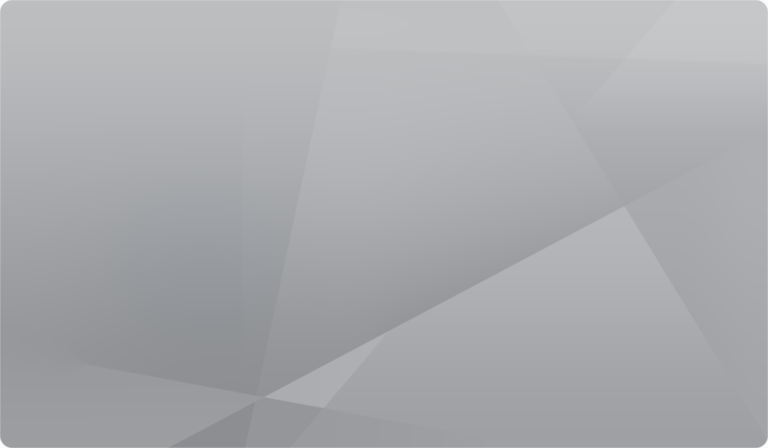
Reproduce this background procedurally as a Shadertoy shader.

```glsl
// Silver backdrop of large overlapping translucent facets.
// Straight lines split the canvas into half planes; each facet is a soft
// grey gradient blended in by the product of its half-plane masks.

const float ASPECT = 1.714;
const vec3 PAPER = vec3(0.985);
const vec3 SILVER_TINT = vec3(-0.004, 0.0, 0.011);

// Signed distance to the line a-b, positive on the left of its direction.
float lineDistance(vec2 p, vec2 a, vec2 b) {
    vec2 d = normalize(b - a), r = p - a;
    return d.x * r.y - d.y * r.x;
}

// Coverage of a half plane with an edge of the given softness.
float halfPlane(float dist, float softness) {
    return smoothstep(-softness, softness, dist);
}

// Smooth grey ramp between two positions.
float ramp(float t, float t0, float grey0, float t1, float grey1) {
    return mix(grey0, grey1, smoothstep(t0, t1, t));
}

// Soft round patch of light or shade.
float glow(vec2 p, vec2 center, vec2 radius) {
    vec2 q = (p - center) / radius;
    return exp(-dot(q, q));
}

float roundedBox(vec2 p, vec2 halfSize, float radius) {
    vec2 q = abs(p) - halfSize + radius;
    return length(max(q, 0.0)) + min(max(q.x, q.y), 0.0) - radius;
}

void mainImage(out vec4 fragColor, in vec2 fragCoord) {
    vec2 p = fragCoord / iResolution.xy * vec2(ASPECT, 1.0);
    float px = 1.0 / iResolution.y;

    // Dividing lines
    float riseDist = lineDistance(p, vec2(0.375, 0.0), vec2(1.714, 0.710));
    float fallDist = lineDistance(p, vec2(1.112, 1.0), vec2(1.714, 0.016));
    float steepDist = lineDistance(p, vec2(0.761, 1.0), vec2(0.547, 0.0));
    float baseDist = lineDistance(p, vec2(1.205, 0.0), vec2(0.201, 0.185));
    float above = halfPlane(riseDist, px);
    float rightOfFall = halfPlane(fallDist, px);
    float rightOfSteep = halfPlane(steepDist, px);
    float rightOfNotch = halfPlane(lineDistance(p, vec2(0.866, 0.259), vec2(0.647, 0.0)), px);
    float rightOfRay = halfPlane(lineDistance(p, vec2(1.507, 1.0), vec2(1.283, 0.737)), px);
    float belowBand = halfPlane(lineDistance(p, vec2(1.714, 0.857), vec2(0.748, 0.893)), px * 2.0);
    float baseSoftness = mix(0.06, px, smoothstep(0.13, 0.21, p.x));
    float belowBase = halfPlane(baseDist, baseSoftness);

    // Left field with its faint vertical fold
    float left = ramp(p.y, 0.12, 0.562, 1.02, 0.742);
    left += 0.022 * (1.0 - smoothstep(0.0, 0.45, p.x)) * (1.0 - smoothstep(0.3, 0.8, p.y));
    float fold = halfPlane(p.x - 0.542, px * 2.0);
    left += 0.008 * fold * smoothstep(0.12, 0.4, p.y) * (1.0 - smoothstep(0.6, 0.85, p.y));

    // Central field, shaded softly along the rising line
    float center = ramp(p.y, 0.08, 0.590, 0.95, 0.752);
    center += 0.018 * glow(p, vec2(0.78, 0.55), vec2(0.30, 0.25));
    center -= 0.018 * exp(-max(riseDist, 0.0) / 0.10) * smoothstep(0.75, 0.95, p.x);
    center -= 0.014 * belowBand;

    // Upper right field, crossed by a brighter ray
    float corner = ramp(p.y, 0.42, 0.645, 0.98, 0.762);
    corner += 0.016 * rightOfRay * smoothstep(0.70, 0.85, p.y);
    corner -= 0.016 * belowBand;

    // Fields below the rising line
    float lower = ramp(p.y, 0.0, 0.628, 0.56, 0.716);
    float sliver = ramp(p.x, 0.58, 0.672, 0.86, 0.690);
    float rightEdge = ramp(p.y, 0.05, 0.628, 0.70, 0.672);
    rightEdge += 0.016 * smoothstep(1.50, 1.714, p.x);

    // Floor fields along the bottom
    float floorLeft = ramp(p.y, 0.0, 0.618, 0.2, 0.602);
    float floorMiddle = mix(0.556, 0.590, rightOfSteep);
    float floorRight = ramp(p.x, 0.65, 0.608, 1.2, 0.628);

    // Assemble the facets
    float upper = mix(left, center, rightOfSteep);
    upper = mix(upper, corner, rightOfFall);
    upper = mix(upper, floorLeft, belowBase);
    float under = mix(sliver, lower, rightOfNotch);
    under = mix(under, rightEdge, rightOfFall);
    under = mix(under, mix(floorMiddle, floorRight, rightOfNotch), belowBase);
    float grey = mix(under, upper, above);

    // Cool tint and rounded frame
    vec3 color = vec3(grey) + SILVER_TINT;
    float coolPatch = glow(p, vec2(0.45, 0.42), vec2(0.22, 0.20)) * (1.0 - rightOfSteep);
    color += vec3(-0.010, 0.002, 0.006) * coolPatch * above;
    color += vec3(0.0, 0.002, -0.005) * smoothstep(0.75, 1.0, p.y);
    vec2 halfCanvas = vec2(ASPECT, 1.0) * 0.5;
    float frame = roundedBox(p - halfCanvas, halfCanvas, 0.028);
    fragColor = vec4(mix(color, PAPER, halfPlane(frame, px)), 1.0);
}
```
